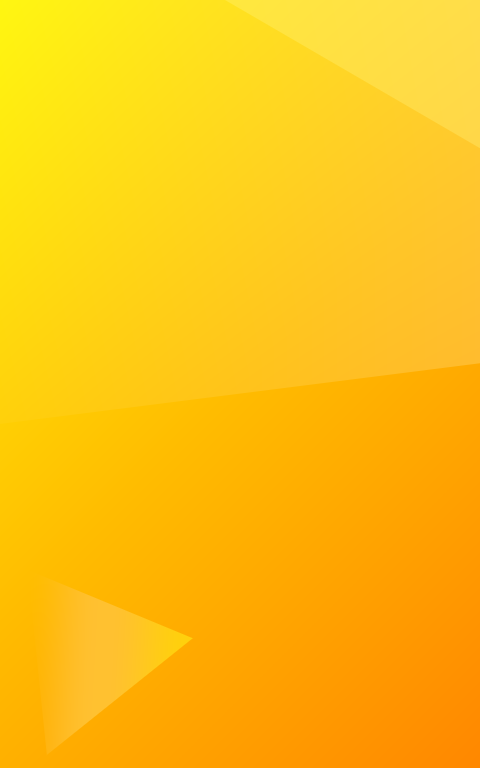
A WebGL 1 fragment shader for this background:

```glsl
precision highp float;
// Warm abstract backdrop: a diagonal yellow-to-orange gradient under three
// translucent flat facets. Each facet is a set of half planes with smooth
// edges, tinted by its own gradient. Points are in units of canvas height.

uniform vec2 u_resolution;

const float ASPECT = 0.625;

// Diagonal base gradient, upper left to lower right
const vec3 LEMON  = vec3(1.0, 0.970, 0.040);
const vec3 AMBER  = vec3(1.0, 0.738, 0.000);
const vec3 ORANGE = vec3(1.0, 0.530, 0.000);

// Large upper panel, above a gently rising edge
const vec2 PANEL_LEFT  = vec2(0.000, 0.448);
const vec2 PANEL_RIGHT = vec2(0.625, 0.527);
const vec3 PANEL_TINT  = vec3(1.0, 0.900, 0.600);
const float PANEL_ALPHA_LEFT  = 0.05;
const float PANEL_ALPHA_RIGHT = 0.30;

// Pale facet in the upper right corner
const vec2 CORNER_TOP   = vec2(0.293, 1.000);
const vec2 CORNER_RIGHT = vec2(0.625, 0.807);
const vec3 CORNER_TINT  = vec3(1.0, 0.960, 0.500);
const float CORNER_ALPHA = 0.32;

// Small shard at the lower left, fading out toward its left side
const vec2 SHARD_TIP    = vec2(0.251, 0.169);
const vec2 SHARD_TOP    = vec2(0.036, 0.258);
const vec2 SHARD_BOTTOM = vec2(0.061, 0.017);
const vec3 SHARD_PALE   = vec3(1.0, 0.755, 0.190);
const vec3 SHARD_GOLD   = vec3(1.0, 0.815, 0.050);
const float SHARD_TILT  = 0.06;

// Signed distance to the line a-b, positive on its left side
float leftOf(vec2 p, vec2 a, vec2 b) {
  vec2 along = normalize(b - a);
  return dot(p - a, vec2(-along.y, along.x));
}

// Edge coverage, one pixel wide
float coverage(float dist) {
  return clamp(0.5 + dist * u_resolution.y, 0.0, 1.0);
}

vec3 baseGradient(vec2 p) {
  float t = (p.x + 1.0 - p.y) / (ASPECT + 1.0);
  vec3 upper = mix(LEMON, AMBER, clamp(2.0 * t, 0.0, 1.0));
  return mix(upper, ORANGE, clamp(2.0 * t - 1.0, 0.0, 1.0));
}

void main() {
  vec2 p = gl_FragCoord.xy / u_resolution * vec2(ASPECT, 1.0);
  vec3 color = baseGradient(p);

  // Upper panel, denser to the right
  float panel = coverage(leftOf(p, PANEL_LEFT, PANEL_RIGHT));
  float panelAlpha = mix(PANEL_ALPHA_LEFT, PANEL_ALPHA_RIGHT, p.x / ASPECT);
  color = mix(color, PANEL_TINT, panel * panelAlpha);

  // Corner facet
  float corner = coverage(leftOf(p, CORNER_TOP, CORNER_RIGHT));
  color = mix(color, CORNER_TINT, corner * CORNER_ALPHA);

  // Shard: intersection of three half planes
  float inside = min(leftOf(p, SHARD_TIP, SHARD_TOP),
                 min(leftOf(p, SHARD_TOP, SHARD_BOTTOM),
                     leftOf(p, SHARD_BOTTOM, SHARD_TIP)));
  vec2 fromTop = p - SHARD_TOP;
  float s = (fromTop.x - SHARD_TILT * fromTop.y) / (SHARD_TIP.x - SHARD_TOP.x);
  vec3 shardColor = mix(SHARD_PALE, SHARD_GOLD, smoothstep(0.5, 1.0, s));
  color = mix(color, shardColor, coverage(inside) * smoothstep(0.0, 0.45, s));

  gl_FragColor = vec4(color, 1.0);
}
```
